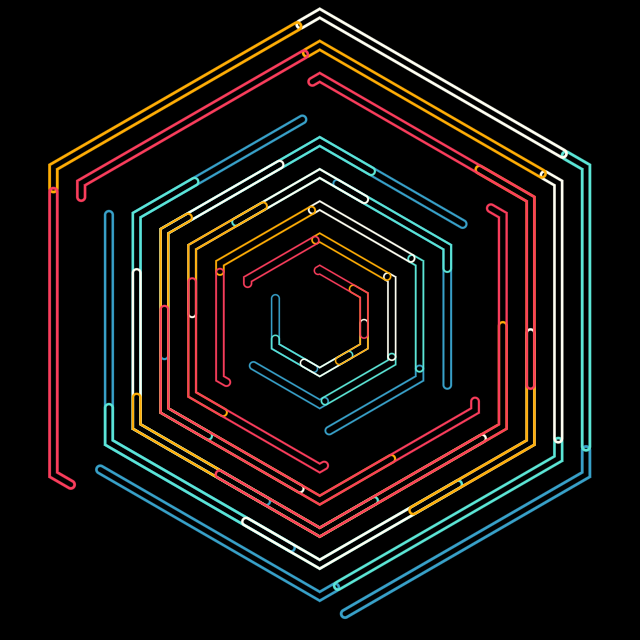
Write a WebGL 2 fragment shader that draws this background.

```glsl
#version 300 es
precision highp float;

uniform vec2 u_resolution;
out vec4 outColor;

#define RINGS 9.0
#define OUTER_APOTHEM 0.4161
#define RING_GAP 0.04336
#define TUBE_RADIUS 0.0060
#define STROKE_OUTER 0.0022
#define STROKE_INNER 0.0012
#define SPAN 4.97
#define STEP_MEAN 0.793
#define STEP_SWING 0.235
#define CENTER_SHIFT vec2(-0.0004, -0.0013)

const float SECTOR = 1.0471976;
const float SIDE_RATIO = 1.1547005;

// Clockwise from the top: red, orange, white, cyan, blue
const vec3 PALETTE[5] = vec3[5](
    vec3(0.98, 0.24, 0.36),
    vec3(1.00, 0.68, 0.02),
    vec3(1.00, 1.00, 0.95),
    vec3(0.36, 0.90, 0.84),
    vec3(0.22, 0.63, 0.79));

vec2 sideNormal(float side) {
    float angle = (side + 0.5) * SECTOR;
    return vec2(sin(angle), cos(angle));
}

// Clockwise direction along a side
vec2 sideTangent(vec2 normal) {
    return vec2(normal.y, -normal.x);
}

// Point on a hexagon, with travel measured in sides from the top vertex
vec2 hexPoint(float travel, float apothem) {
    vec2 normal = sideNormal(floor(travel));
    float along = (fract(travel) - 0.5) * SIDE_RATIO;
    return apothem * (normal + along * sideTangent(normal));
}

void main() {
    float scale = min(u_resolution.x, u_resolution.y);
    vec2 p = (gl_FragCoord.xy - 0.5 * u_resolution) / scale - CENTER_SHIFT;
    float pixel = 1.0 / scale;

    // Side of the hexagon and nearest ring
    float side = floor(mod(atan(p.x, p.y) / SECTOR, 6.0));
    vec2 normal = sideNormal(side);
    float reach = dot(p, normal);
    float ring = clamp(round((OUTER_APOTHEM - reach) / RING_GAP), 0.0, RINGS - 1.0);
    float apothem = OUTER_APOTHEM - ring * RING_GAP;
    float along = dot(p, sideTangent(normal)) / (apothem * SIDE_RATIO);
    float travel = side + 0.5 + clamp(along, -0.5, 0.5);

    // Each ring turns one side further; the overlap of its pieces swings
    float start = ring + 3.935 + 0.015 * mod(ring, 3.0);
    float pieceStep = STEP_MEAN + STEP_SWING * cos((ring - 0.5) * SECTOR);
    float pieceLength = SPAN - 4.0 * pieceStep;
    float fromStart = mod(travel - start, 6.0);
    float halfStroke = 0.5 * mix(STROKE_OUTER, STROKE_INNER, ring / (RINGS - 1.0)) * 2.0;

    // Outlined tubes with round caps, painted from the last to the first
    vec3 color = vec3(0.0);
    for (int i = 4; i >= 0; i--) {
        float head = float(i) * pieceStep;
        float tail = head + pieceLength;
        float capDistance = min(
            distance(p, hexPoint(start + head, apothem)),
            distance(p, hexPoint(start + tail, apothem)));
        bool inside = fromStart >= head && fromStart <= tail;
        float axisDistance = inside ? abs(reach - apothem) : capDistance;
        float edge = abs(axisDistance - TUBE_RADIUS) - halfStroke;
        float cover = 1.0 - smoothstep(-0.75 * pixel, 0.75 * pixel, edge);
        color = mix(color, PALETTE[i], cover);
    }
    outColor = vec4(color, 1.0);
}
```
